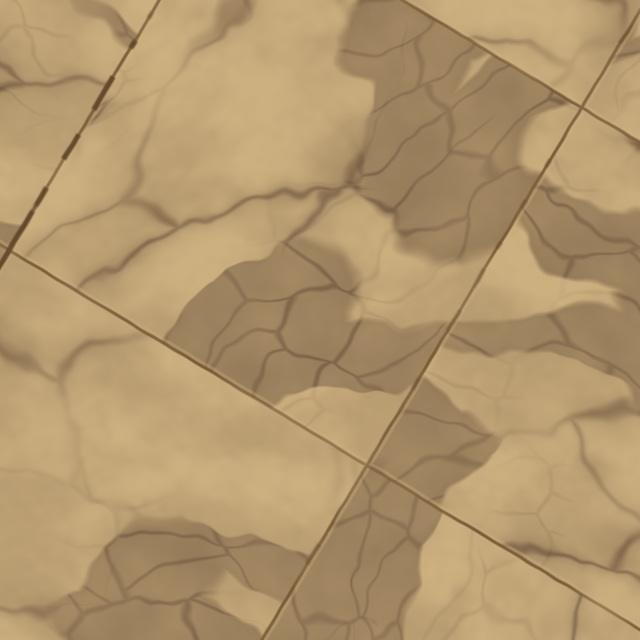
This texture is drawn by a Shadertoy shader. Its source:

```glsl
// Square slabs of veined cream marble, laid on a slant with thin worn joints.

const vec2  CORNER      = vec2(0.573, 0.273);  // a crossing of the joints
const float TILE_SIZE   = 0.652;
const float TILE_ANGLE  = -0.541;
const float JOINT_HALF  = 0.0024;
const float CHIP_HALF   = 0.0050;
const vec2  VEIN_SCALE  = vec2(2.2, 5.0);      // cells along and across the grain
const vec2  CRACK_SCALE = vec2(7.0, 13.0);
const float WARP        = 0.17;
const float FILL_WIDTH  = 0.36;                // widest dark band around a vein

const vec3 CREAM = vec3(0.80, 0.69, 0.50);
const vec3 UMBER = vec3(0.46, 0.36, 0.26);
const vec3 JOINT = vec3(0.47, 0.35, 0.21);
const vec3 CHIP  = vec3(0.37, 0.27, 0.16);

vec2 hash2(vec2 p) {
    vec3 q = fract(p.xyx * vec3(0.1031, 0.1030, 0.0973));
    q += dot(q, q.yzx + 33.33);
    return fract((q.xx + q.yz) * q.zy);
}

float noise(vec2 p) {
    vec2 i = floor(p), f = fract(p);
    f = f * f * (3.0 - 2.0 * f);
    float low  = mix(hash2(i).x, hash2(i + vec2(1, 0)).x, f.x);
    float high = mix(hash2(i + vec2(0, 1)).x, hash2(i + vec2(1, 1)).x, f.x);
    return mix(low, high, f.y);
}

float fbm(vec2 p) {
    float sum = 0.0, amp = 0.53;
    for (int i = 0; i < 4; i++) {
        sum += amp * noise(p);
        p = mat2(1.6, 1.2, -1.2, 1.6) * p + 7.3;
        amp *= 0.5;
    }
    return sum;
}

// Components of p along axes turned by angle a
vec2 turn(vec2 p, float a) {
    float c = cos(a), s = sin(a);
    return vec2(c * p.x + s * p.y, c * p.y - s * p.x);
}

// Distance to the nearest border between random cells
float cellEdge(vec2 p) {
    vec2 base = floor(p), nearCell = base, nearOffset = vec2(0.0);
    float best = 1e3;
    for (int y = -1; y <= 1; y++)
    for (int x = -1; x <= 1; x++) {
        vec2 cell = base + vec2(x, y);
        vec2 r = cell + hash2(cell) - p;
        if (dot(r, r) < best) { best = dot(r, r); nearCell = cell; nearOffset = r; }
    }
    float edge = 1e3;
    for (int y = -2; y <= 2; y++)
    for (int x = -2; x <= 2; x++) {
        vec2 cell = nearCell + vec2(x, y);
        vec2 r = cell + hash2(cell) - p, between = r - nearOffset;
        if (dot(between, between) > 1e-4)
            edge = min(edge, dot(0.5 * (r + nearOffset), normalize(between)));
    }
    return edge;
}

// Darkness of the stone at g, whose x axis runs along the grain
float marble(vec2 g, vec2 seed) {
    vec2 bend = vec2(fbm(g * 5.0 + seed), fbm(g * 5.0 + seed + 31.7)) - 0.5;
    vec2 w = g + WARP * bend;
    vec2 q = w * VEIN_SCALE + seed;
    float vein = cellEdge(q);
    float crack = 1.0 - smoothstep(0.0, 0.07, cellEdge(w * CRACK_SCALE + seed));

    // Clouded ground
    float shade = 0.20 * smoothstep(0.3, 0.7, fbm(g * vec2(6.0, 9.0) + seed));
    shade += 0.05 * (noise(g * 70.0) - 0.5);

    // Veins with a soft halo, fading in and out
    float strength = mix(0.2, 1.0, smoothstep(0.25, 0.65, noise(q * 1.3 + 5.1)));
    shade += strength * (0.32 * exp(-vein / 0.08) + 0.35 * (1.0 - smoothstep(0.0, 0.04, vein)));

    // Dark bands that swell around some veins, with a darker rim
    float width = FILL_WIDTH * smoothstep(0.48, 0.80, noise(q * vec2(0.9, 0.7) + 11.9));
    float fill = smoothstep(0.0, 0.1, width) * (1.0 - smoothstep(width - 0.04, width + 0.02, vein));
    float rim = exp(-abs(vein - width) / 0.025);
    float band = 0.54 + 0.16 * rim + 0.25 * (fbm(g * 14.0 + seed) - 0.5);
    shade = mix(shade, max(band, 0.75 * shade), fill);

    // Fine cracks, clear in the bands and faint elsewhere
    float patchy = smoothstep(0.45, 0.75, noise(g * 6.0 + seed + 3.3));
    return clamp(shade + crack * (0.20 * fill + 0.13 * patchy), 0.0, 1.0);
}

void mainImage(out vec4 fragColor, in vec2 fragCoord) {
    float pixel = 1.0 / iResolution.y;
    vec2 p = fragCoord * pixel;
    vec2 t = turn(p - CORNER, TILE_ANGLE) / TILE_SIZE;
    vec2 id = floor(t);

    // The grain changes direction on alternate slabs
    float odd = mod(id.x + id.y, 2.0);
    float grain = 0.25 + odd * (1.2 + 0.4 * clamp(id.x - id.y, -1.0, 1.0));
    vec2 seed = 40.0 * hash2(id + 23.0);
    vec3 color = mix(CREAM, UMBER, marble(turn(t * TILE_SIZE, grain), seed));

    // Joints of uneven strength, with a pale lip on one side
    vec2 nearest = round(t);
    vec2 side = (t - nearest) * TILE_SIZE + 0.0016 * (noise(p * 45.0) - 0.5);
    float d = min(abs(side.x), abs(side.y));
    float lip = min(abs(side.x - 0.005), abs(side.y - 0.005));
    color = mix(color, CREAM, 0.35 * (1.0 - smoothstep(0.001, 0.004, lip)));
    float joint = 1.0 - smoothstep(JOINT_HALF - pixel, JOINT_HALF + pixel, d);
    color = mix(color, JOINT, joint * mix(0.55, 1.0, noise(p * 16.0)));

    // Broken dark chips, heavy on every other cross joint
    float worn = mod(nearest.x, 2.0);
    float chips = smoothstep(0.42, 0.55, noise(vec2(t.y * 26.0, nearest.x)) + 0.35 * worn - 0.30);
    float chip = 1.0 - smoothstep(CHIP_HALF - 2.0 * pixel, CHIP_HALF + pixel, abs(side.x));
    color = mix(color, CHIP, 0.85 * chip * chips * mix(0.3, 1.0, worn));

    fragColor = vec4(color, 1.0);
}
```
